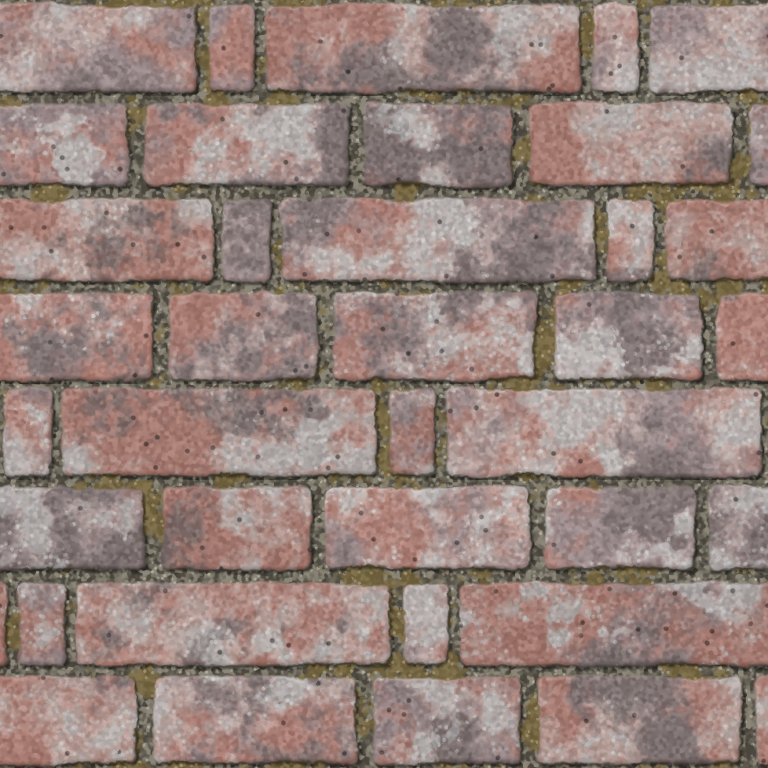
Give the GLSL for this texture, as a WebGL 2 fragment shader.

```glsl
#version 300 es
precision highp float;
// Weathered brick wall: eight courses, each repeating two bricks twice across.
// Rounded boxes give the bricks; tiling cellular noise in layers gives ragged
// edges, mottled clay, lime bloom, flecks and sandy mortar.
uniform vec2 u_resolution;
out vec4 outColor;

const float COURSES = 8.0;
const float REPEATS = 2.0;
// Start of the first brick in each course, bottom up, as a share of one repeat.
const float START[8] = float[8](0.40, 0.20, 0.85, 0.163, 0.87, 0.733, 0.378, 0.693);

const vec3 CLAY = vec3(0.65, 0.48, 0.445);
const vec3 MAUVE = vec3(0.575, 0.515, 0.52);
const vec3 PALE = vec3(0.73, 0.66, 0.64);
const vec3 LIME = vec3(0.69, 0.70, 0.70);
const vec3 SOOT = vec3(0.42, 0.38, 0.375);
const vec3 MORTAR_DARK = vec3(0.29, 0.275, 0.24);
const vec3 MORTAR_LIGHT = vec3(0.55, 0.53, 0.47);
const vec3 LICHEN = vec3(0.49, 0.41, 0.22);

struct Brick { vec2 offset; vec2 halfSize; vec3 random; };

vec3 hash3(vec3 p) {
  p = fract(p * vec3(0.1031, 0.1030, 0.0973));
  p += dot(p, p.yxz + 33.33);
  return fract((p.xxy + p.yxx) * p.zyx);
}

// Tiling cellular noise: x = smooth value, y = nearest distance, z = nearest id.
vec3 cells(vec2 uv, float freq, float seed) {
  vec2 base = floor(uv * freq), f = fract(uv * freq);
  float sum = 0.0, total = 0.0, nearest = 9.0, id = 0.0;
  for (int i = 0; i < 9; i++) {
    vec2 o = vec2(i % 3 - 1, i / 3 - 1);
    vec3 h = hash3(vec3(mod(base + o, freq), seed));
    float d = length(o + h.xy - f);
    float w = exp(-5.0 * d * d);
    sum += w * h.z;
    total += w;
    if (d < nearest) { nearest = d; id = h.z; }
  }
  return vec3(sum / total, nearest, id);
}

// Layered cellular noise, stretched in contrast around one half.
float mottle(vec2 uv, float freq, float seed) {
  float sum = 0.0, total = 0.0, amp = 1.0;
  for (int i = 0; i < 5; i++) {
    sum += amp * cells(uv, freq, seed + float(i)).x;
    total += amp;
    amp *= 0.68;
    freq *= 2.0;
  }
  return 0.5 + 1.7 * (sum / total - 0.5);
}

// Small round spots in the share of cells whose id exceeds the threshold.
float spots(vec2 uv, float freq, float seed, float threshold, float radius) {
  vec3 c = cells(uv, freq, seed);
  return step(threshold, c.z) * (1.0 - smoothstep(radius * 0.4, radius, c.y));
}

float roundedBox(vec2 p, vec2 halfSize, float radius) {
  vec2 q = abs(p) - halfSize + radius;
  return length(max(q, 0.0)) + min(max(q.x, q.y), 0.0) - radius;
}

// Even courses pair two medium bricks; odd ones pair a long and a short brick.
Brick findBrick(vec2 uv) {
  float row = min(floor(uv.y * COURSES), COURSES - 1.0);
  bool medium = mod(row, 2.0) < 0.5;
  float width = medium ? 0.527 : 0.818;
  float gap = medium ? 0.045 : 0.031;
  float x = uv.x * REPEATS - START[int(row)] + 0.5 * gap;
  float along = fract(x) - 0.5 * gap;
  bool second = along > width + 0.5 * gap;
  float center = second ? 0.5 * (width + 1.0) : 0.5 * width;
  float halfWidth = second ? 0.5 * (1.0 - width) - gap : 0.5 * width;
  float halfHeight = mod(row + 1.0, 4.0) < 1.5 ? 0.056 : 0.0525;
  vec2 offset = vec2((along - center) / REPEATS, uv.y - (row + 0.5) / COURSES);
  vec3 random = hash3(vec3(mod(floor(x), REPEATS), row, second ? 7.0 : 3.0));
  return Brick(offset, vec2(halfWidth / REPEATS, halfHeight), random);
}

vec3 mortarColor(vec2 uv, float grain, float patches, float shadow) {
  vec3 color = mix(MORTAR_DARK, MORTAR_LIGHT, smoothstep(0.1, 0.95, grain));
  color = mix(color, LICHEN, 0.65 * smoothstep(0.58, 0.75, patches));
  color += 0.14 * spots(uv, 150.0, 41.0, 0.8, 0.45);
  return color * (1.0 - 0.45 * shadow);
}

vec3 brickColor(vec2 uv, vec3 random, float stain, float bloom, float grain) {
  vec3 color = mix(CLAY, MAUVE, smoothstep(0.3, 0.72, stain + 0.5 * (random.x - 0.5)));
  color = mix(color, PALE, 0.75 * smoothstep(0.42, 0.72, bloom + 0.2 * (random.y - 0.5)));
  color = mix(color, SOOT, 0.6 * smoothstep(0.56, 0.82, stain - 0.35 * (bloom - 0.5)));
  color = mix(color, LIME, 0.6 * smoothstep(0.66, 0.8, bloom));
  float flecks = spots(uv, 130.0, 51.0, 0.78, 0.5) * smoothstep(0.42, 0.68, bloom);
  color = mix(color, LIME + 0.08, 0.6 * flecks);
  color *= 1.0 - 0.4 * spots(uv, 46.0, 61.0, 0.93, 0.2);
  return color * (0.97 + 0.08 * random.z) + 0.15 * (grain - 0.5);
}

void main() {
  vec2 uv = gl_FragCoord.xy / u_resolution;
  float blur = 0.0008 + 1.0 / min(u_resolution.x, u_resolution.y);
  float stain = mottle(uv, 9.0, 1.0);
  float bloom = mottle(uv + 0.025 * (stain - 0.5), 12.0, 11.0);
  float patches = mottle(uv, 14.0, 21.0);
  float grain = cells(uv, 210.0, 31.0).x;
  // Ragged outline, and the same box shifted to shade the mortar
  Brick b = findBrick(uv);
  float rough = 0.009 * (patches - 0.5) + 0.003 * (grain - 0.5);
  float edge = roundedBox(b.offset, b.halfSize, 0.009) + rough;
  float shade = roundedBox(b.offset + vec2(-0.003, 0.004), b.halfSize, 0.009) + rough;
  vec3 mortar = mortarColor(uv, grain, patches, 1.0 - smoothstep(-0.002, 0.004, shade));
  // Worn rim: pale along the top, dark along the bottom and right
  vec3 clay = brickColor(uv, b.random, stain, bloom, grain);
  float facing = clamp(dot(b.offset / b.halfSize, vec2(-0.35, 0.8)), -1.0, 1.0);
  clay += smoothstep(-0.007, -0.0005, edge) * (0.09 * facing - 0.03);
  outColor = vec4(mix(clay, mortar, smoothstep(-blur, blur, edge)), 1.0);
}
```
